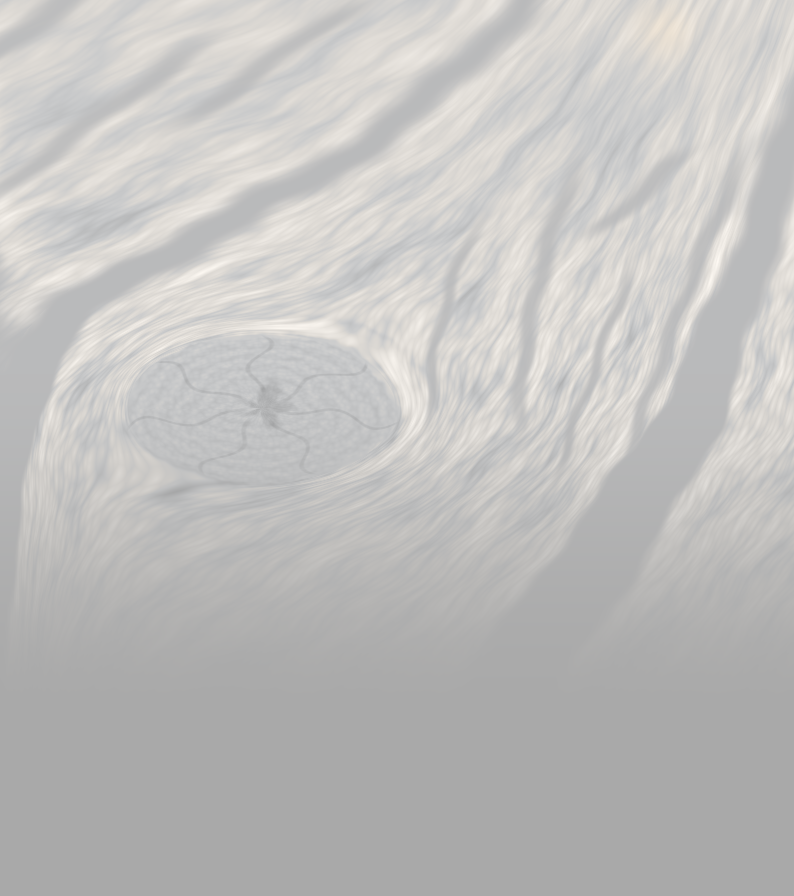
Write a Shadertoy shader that draws this texture.

```glsl
const vec3 VEIL = vec3(0.663);
const vec3 CREVICE = vec3(0.727, 0.729, 0.733);
const vec3 WARM = vec3(1.018, 1.0, 0.975);
const vec3 COOL = vec3(0.994, 1.0, 1.006);
const vec2 KNOT = vec2(0.292, 0.544);
const vec2 KNOT_RADII = vec2(0.149, 0.082);
const float WOOD_LIGHT = 0.826;
const float VEIL_BOTTOM = 0.205;
const float VEIL_TOP = 0.62;
const float FOCUS_HEIGHT = 0.53;

// Narrow seams: centre x, centre y, lean (dx/dy), bend
const int SEAMS = 8;
const vec4 SEAM[SEAMS] = vec4[](
    vec4(0.597, 0.670, 0.22, 0.70), vec4(0.757, 0.650, 0.38, 0.20),
    vec4(0.660, 0.580, 0.36, 0.10), vec4(0.492, 0.640, 0.24, 1.20),
    vec4(0.100, 0.862, 1.35, 0.40), vec4(0.300, 0.930, 1.40, 0.30),
    vec4(0.030, 0.968, 1.40, 0.00), vec4(0.715, 0.785, 1.10, 0.00));
// Half width and half length of each seam
const vec2 SEAM_SIZE[SEAMS] = vec2[](
    vec2(0.0075, 0.19), vec2(0.0070, 0.24), vec2(0.0038, 0.15), vec2(0.0035, 0.14),
    vec2(0.0060, 0.12), vec2(0.0050, 0.09), vec2(0.0080, 0.06), vec2(0.0060, 0.06));

vec2 hash2(vec2 c) {
    return fract(sin(vec2(dot(c, vec2(127.1, 311.7)), dot(c, vec2(269.5, 183.3)))) * 43758.5);
}

// Distance to the nearest scattered cell point
float cells(vec2 p) {
    vec2 base = floor(p), f = p - base;
    float nearest = 4.0;
    for (int j = -1; j <= 1; j++)
        for (int i = -1; i <= 1; i++) {
            vec2 o = vec2(i, j);
            vec2 r = o + hash2(base + o) - f;
            nearest = min(nearest, dot(r, r));
        }
    return sqrt(nearest);
}

float bump(float x, float width) { return exp(-x * x / (width * width)); }

float diagonalLine(float x) {
    float h = x - 0.22;
    return 0.735 + 0.5 * h + 1.67 * h * h * h;
}

// Signed distance below the long diagonal crevice
float belowDiagonal(vec2 p) {
    float drop = exp(-max(p.x, -0.05) / 0.03), h = p.x - 0.22;
    float slope = 0.5 + 5.0 * h * h + 6.67 * drop;
    return (diagonalLine(p.x) - 0.2 * drop - p.y) / sqrt(1.0 + slope * slope);
}

// Signed distance left of the wide right crevice
float leftOfRight(vec2 p) {
    float z = 0.53 - p.y;
    float x = 0.8 + 0.35 * (p.y - 0.6) - 0.175 * (z + sqrt(z * z + 0.003));
    return (x - p.x) * 0.9;
}

// Coordinate across the fibres; constant along each one
float fibreCoord(vec2 p) {
    float a = belowDiagonal(p), b = leftOfRight(p);
    if (a < 0.0) return (diagonalLine(p.x) - p.y) * 1.4;
    if (b < 0.0) return 1.0 - b * 1.6;
    return a / max(a + b, 0.05);
}

void mainImage(out vec4 fragColor, in vec2 fragCoord) {
    vec2 p = fragCoord / iResolution.y;
    float focus = bump(p.y - FOCUS_HEIGHT, 0.23);
    float blur = 0.004 + 0.025 * abs(p.y - FOCUS_HEIGHT);

    // Fibres flow around the knot
    vec2 d = p - KNOT;
    float e = length(d / KNOT_RADII);
    float angle = atan(d.y / KNOT_RADII.y, d.x / KNOT_RADII.x);
    vec2 q = KNOT + d * max(0.0, 1.0 - pow(max(e, 0.5), -3.0));
    float along = p.y + 0.5 * p.x;
    float s = fibreCoord(q);
    s += 0.005 * sin(along * 31.0 + s * 17.0) + 0.003 * sin(along * 67.0 - s * 41.0);

    // Layered grain, sharpest in the focal band
    float broad = cells(vec2(s * 17.0, along * 5.0));
    float medium = cells(vec2(s * 46.0, along * 11.0) + 7.0);
    float fine = cells(vec2(s * 120.0, along * 34.0) + 19.0);
    float light = WOOD_LIGHT + 0.10 * (0.45 - broad);
    light += (0.06 + 0.06 * focus) * (0.45 - medium);
    light += (0.02 + 0.09 * focus) * (0.45 - fine);
    light += 0.013 * focus * sin(s * 240.0 + 4.0 * medium);

    // Bright rim and dark outline of the knot
    float rough = 0.05 * (cells(p * 60.0) - 0.4) + 0.025 * sin(angle * 5.0);
    float edge = e + rough;
    light += 0.065 * bump(edge - 1.13, 0.09) * smoothstep(-0.4, 0.9, cos(angle - 0.45));
    light -= 0.055 * bump(edge - 1.02, 0.035);
    light -= 0.035 * bump(edge - 1.32, 0.04) * smoothstep(-0.2, 0.8, cos(angle));

    // Knot face: growth rings, radial checks and a split heart
    float ring = sin(e * 43.0 + 1.6 * sin(angle * 3.0) + 40.0 * rough);
    float pores = cells(vec2(angle * 9.0, e * 22.0)) + cells(p * 150.0);
    float face = 0.782 + 0.013 * ring + 0.035 * (0.85 - pores);
    float checks = abs(sin(angle * 3.5 + 0.5 * sin(e * 9.0) + 0.6));
    face -= 0.055 * (1.0 - smoothstep(0.02, 0.10, checks * e)) * smoothstep(0.1, 0.25, e);
    float heart = length(d - vec2(0.008, 0.004)) / (0.023 + 0.010 * sin(angle * 5.0 + 1.0));
    face -= 0.075 * (1.0 - smoothstep(0.55, 1.15, heart + 4.0 * rough));
    light = mix(face, light, smoothstep(0.96, 1.03, edge));

    // Notch and soft shade under the knot
    light -= 0.075 * bump(length((p - vec2(0.197, 0.452)) * vec2(1.0, 0.8)), 0.019);
    light -= 0.030 * bump(p.y - 0.425 - 0.1 * (p.x - 0.3), 0.022) * bump(p.x - 0.32, 0.16);

    // Narrow seams with a lit right lip
    float gap = 0.0;
    for (int i = 0; i < SEAMS; i++) {
        float h = p.y - SEAM[i].y, w = SEAM_SIZE[i].x;
        float x = p.x - SEAM[i].x - SEAM[i].z * h - SEAM[i].w * h * h;
        x = x / sqrt(1.0 + SEAM[i].z * SEAM[i].z) + 0.003 * sin(p.y * 70.0 + float(i));
        float span = 1.0 - smoothstep(0.5, 1.0, abs(h) / SEAM_SIZE[i].y);
        gap = max(gap, 0.85 * span * (1.0 - smoothstep(w * 0.3, w + blur, abs(x))));
        light += 0.025 * span * bump(x - 2.4 * w, w);
    }

    // Wide crevices with pale lips
    float wobble = 0.004 * sin(along * 29.0) + 0.002 * sin(along * 83.0);
    float diagonal = abs(belowDiagonal(p) + wobble) - 0.016 - 0.018 * exp(-p.x / 0.06);
    float right = abs(leftOfRight(p) + wobble) - mix(0.050, 0.023, smoothstep(0.3, 0.75, p.y));
    float crevice = min(diagonal, right);
    light += 0.040 * bump(crevice - 0.014, 0.012);
    gap = max(gap, 1.0 - smoothstep(-blur, blur, crevice));

    // Warm highlights, cool shade, crevices, then the veil
    vec3 colour = light * mix(COOL, WARM, smoothstep(0.78, 0.86, light));
    colour += vec3(0.06, 0.035, 0.0) * bump(length(p - vec2(0.742, 0.967)), 0.032);
    colour = mix(colour, CREVICE, gap);
    colour = mix(VEIL, colour, smoothstep(VEIL_BOTTOM, VEIL_TOP, p.y));
    fragColor = vec4(colour, 1.0);
}
```
